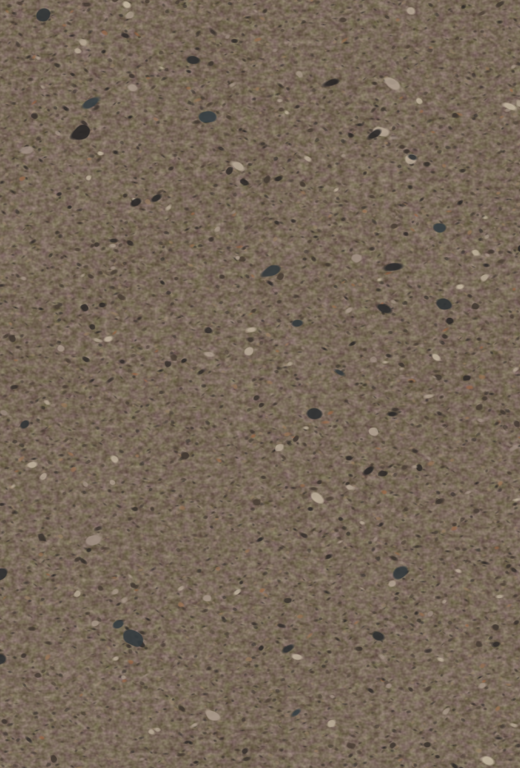
A Shadertoy shader for this texture:

```glsl
// Fine brown sandstone with scattered dark, pale and rust-coloured mineral grains.

const vec3 STONE      = vec3(0.472, 0.412, 0.350);
const vec3 MAUVE_TINT = vec3(0.006, -0.012, 0.018);
const vec3 CHARCOAL   = vec3(0.15, 0.14, 0.14);
const vec3 UMBER      = vec3(0.30, 0.25, 0.21);
const vec3 SLATE      = vec3(0.21, 0.25, 0.27);
const vec3 CREAM      = vec3(0.80, 0.75, 0.66);
const vec3 PINK_GREY  = vec3(0.62, 0.55, 0.51);
const vec3 TAN        = vec3(0.61, 0.52, 0.40);
const vec3 RUST       = vec3(0.62, 0.39, 0.25);

vec2 hash2(vec2 p) {
    vec3 q = fract(p.xyx * vec3(0.1031, 0.1030, 0.0973));
    q += dot(q, q.yzx + 33.33);
    return fract((q.xx + q.yz) * q.zy);
}

// Gradient noise, roughly -0.7 to 0.7
float cornerSlope(vec2 cell, vec2 offset) {
    float angle = 6.28318 * hash2(cell).x;
    return dot(vec2(cos(angle), sin(angle)), offset);
}

float gradientNoise(vec2 p) {
    vec2 cell = floor(p), f = fract(p);
    vec2 e = vec2(1.0, 0.0);
    vec2 w = f * f * f * (f * (f * 6.0 - 15.0) + 10.0);
    float low = mix(cornerSlope(cell, f), cornerSlope(cell + e, f - e), w.x);
    float high = mix(cornerSlope(cell + e.yx, f - e.yx), cornerSlope(cell + 1.0, f - 1.0), w.x);
    return mix(low, high, w.y);
}

// Paints one irregular, mostly level grain in a random share of the cells
vec3 scatterGrains(vec3 ground, vec2 p, float cells, float density, float radius,
                   vec3 colorA, vec3 colorB, float opacity) {
    vec2 q = p * cells;
    vec2 home = floor(q);
    float soft = cells * max(0.0014, 0.8 / iResolution.y);
    float ragged = 0.45 * gradientNoise(q * 0.55 / radius + cells);
    for (int y = -1; y <= 1; y++) {
        for (int x = -1; x <= 1; x++) {
            vec2 cell = home + vec2(x, y);
            vec2 seed = cell + floor(cells * 7.3);
            vec2 pick = hash2(seed);
            if (pick.x > density) continue;
            vec2 shape = hash2(seed + 71.0);
            vec2 d = q - cell - hash2(seed + 139.0);
            float angle = (pick.y - 0.5) * 1.5;
            float c = cos(angle), s = sin(angle);
            d = mat2(c, -s, s, c) * d;
            float size = radius * mix(0.6, 1.3, shape.x * shape.x);
            vec2 axes = size * vec2(1.15, mix(0.45, 0.95, shape.y));
            float dist = (length(d / axes) - 1.0 + ragged) * axes.y;
            float cover = 1.0 - smoothstep(-soft, soft, dist);
            vec3 grain = mix(colorA, colorB, fract(shape.x * 17.0 + pick.y));
            ground = mix(ground, grain, cover * opacity);
        }
    }
    return ground;
}

// Mottled matrix: broad stains, fine grit and a slight shift of hue
vec3 stoneMatrix(vec2 p) {
    float stain = gradientNoise(p * 5.0) + 0.6 * gradientNoise(p * 19.0 + 8.0);
    float grit = 0.085 * gradientNoise(p * vec2(75.0, 100.0))
               + 0.105 * gradientNoise(p * vec2(150.0, 190.0) + 31.0)
               + 0.060 * gradientNoise(p * vec2(270.0, 300.0) + 57.0);
    float hue = gradientNoise(p * vec2(60.0, 80.0) + 91.0)
              + gradientNoise(p * vec2(130.0, 160.0) + 17.0);
    return STONE + 0.018 * stain + grit + MAUVE_TINT * hue * 1.6;
}

// Faint broken vertical streak
float seam(vec2 p, float center, float width) {
    float x = (p.x - center) / width;
    float patchy = smoothstep(-0.3, 0.4, gradientNoise(vec2(3.0, p.y * 14.0)));
    float span = smoothstep(0.25, 0.45, p.y) * (1.0 - smoothstep(0.8, 0.95, p.y));
    return exp(-x * x) * patchy * span;
}

void mainImage(out vec4 fragColor, in vec2 fragCoord) {
    vec2 p = fragCoord / iResolution.y;
    float middle = 0.51 * iResolution.x / iResolution.y;

    vec3 color = stoneMatrix(p);
    color -= 0.035 * seam(p, middle, 0.006);

    // Fine sand
    color = scatterGrains(color, p, 118.0, 0.28, 0.24, TAN, PINK_GREY, 0.50);
    color = scatterGrains(color, p, 104.0, 0.30, 0.23, UMBER, CHARCOAL, 0.58);
    color = scatterGrains(color, p, 64.0, 0.05, 0.19, RUST, TAN, 0.65);

    // Medium specks
    color = scatterGrains(color, p, 57.0, 0.15, 0.21, CHARCOAL, UMBER, 0.85);
    color = scatterGrains(color, p, 49.0, 0.06, 0.20, PINK_GREY, CREAM, 0.75);

    // Sparse large grains
    color = scatterGrains(color, p, 23.0, 0.07, 0.17, PINK_GREY, CREAM, 0.85);
    color = scatterGrains(color, p, 19.0, 0.11, 0.18, CHARCOAL, SLATE, 0.90);

    fragColor = vec4(clamp(color, 0.0, 1.0), 1.0);
}
```
